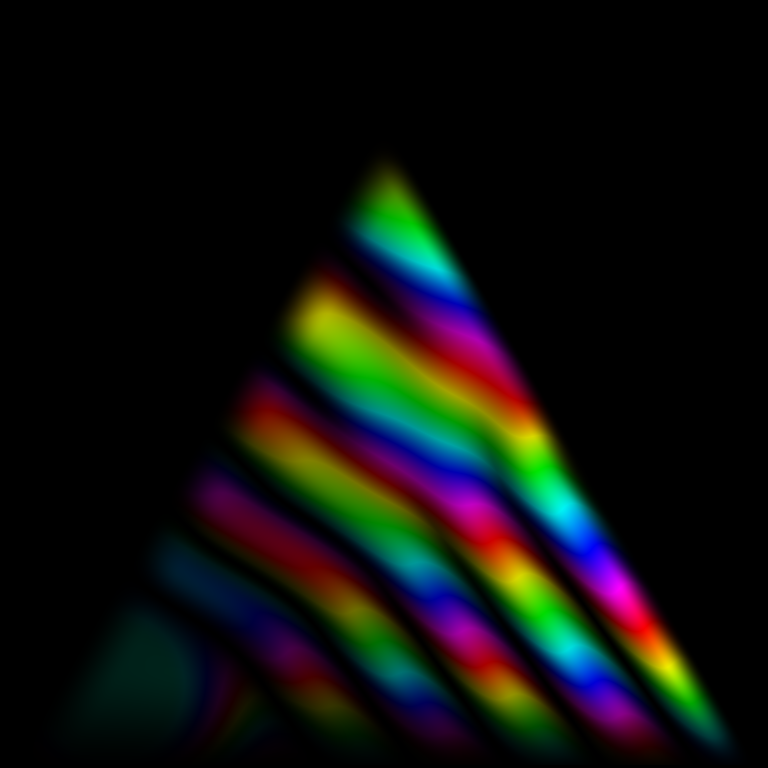
Give the GLSL for this background, as a three.js fragment shader.

```glsl
varying vec2 vUv;

const float PI = 3.14159265;

// Triangle
const vec2 APEX = vec2(0.5, 0.846);
const float BASE = 0.004;
const vec2 SIDE = vec2(0.866, 0.5);
const vec3 FADE_START = vec3(0.0, 0.0, -0.013); // left, right, bottom
const vec3 FADE_END = vec3(0.068, 0.04, 0.124);
const float APEX_FADE = 0.19;

// Spectrum
const float HUE_TILT = 0.55;
const vec3 HUE_CURVE = vec3(0.33, 3.84, 2.54);
const vec3 HUE_BUMP = vec3(0.1, 0.078, 0.085); // amount, center, size
const float HUE_STEP = 0.1;
const vec2 CORNER = vec2(0.143, 0.102);
const vec2 CORNER_RANGE = vec2(0.078, 0.26);
const float CORNER_HUE = 3.46;

// Dark seams between the bands
const vec2 UPPER_SEAM = vec2(1.0, 0.112);  // slope, offset
const vec2 UPPER_RATE = vec2(3.88, 2.77);
const vec2 LOWER_SEAM = vec2(1.4, 0.277);
const float LOWER_PERIOD = 0.172;
const float BEND_SLOPE = 0.65;
const vec2 BEND_RANGE = vec2(0.86, 1.107);
const float LAST_SEAM = 5.0;
const float BAND_POWER = 1.5;

// Light
const vec2 HAZE_BAND = vec2(0.872, 0.169); // center, size
const vec2 HAZE_LEFT = vec2(0.08, 0.26);
const vec2 HAZE_RIGHT = vec2(0.22, 0.35);
const float HAZE_LEVEL = 0.7;
const float LIGHT_REACH = 0.35;
const float LIGHT_FLOOR = 0.1;

float bell(float d, float size) {
  return exp(-d * d / (size * size));
}

vec3 spectrum(float hue) {
  vec3 k = mod(hue * 6.0 + vec3(0.0, 4.0, 2.0), 6.0);
  return clamp(abs(k - 3.0) - 1.0, 0.0, 1.0);
}

// Inward distances from the left, right and bottom sides
vec3 sideDistances(vec2 p) {
  vec2 q = vec2(p.x - APEX.x, APEX.y - p.y);
  return vec3(dot(q, SIDE), dot(q, vec2(-SIDE.x, SIDE.y)), p.y - BASE);
}

// Position across the line where the seams steepen
float bendCoord(vec2 p) {
  return 1.0 - p.y + BEND_SLOPE * p.x;
}

// Seams lie at whole numbers; the far corner holds one wide band
float bandPhase(vec2 p) {
  float depth = 1.0 - p.y;
  float a = depth - UPPER_SEAM.x * p.x + UPPER_SEAM.y;
  float b = depth - LOWER_SEAM.x * p.x + LOWER_SEAM.y;
  float upper = 1.0 + a * (UPPER_RATE.x + a * UPPER_RATE.y);
  float lower = 1.0 + b / LOWER_PERIOD;
  float phase = mix(upper, lower, smoothstep(BEND_RANGE.x, BEND_RANGE.y, bendCoord(p)));
  float excess = max(phase - LAST_SEAM, 0.0);
  return min(phase, LAST_SEAM) + 0.5 * (1.0 - exp(-2.0 * excess));
}

// Hue climbs down the slope and steps at each seam
float hueAt(vec2 p, float phase, float haze) {
  float s = 1.0 - p.y - HUE_TILT * p.x;
  float hue = HUE_CURVE.x + s * (HUE_CURVE.y + s * HUE_CURVE.z);
  hue += HUE_BUMP.x * bell(s - HUE_BUMP.y, HUE_BUMP.z);
  hue += HUE_STEP * (1.0 - haze) * sin(2.0 * PI * phase);
  float corner = 1.0 - smoothstep(CORNER_RANGE.x, CORNER_RANGE.y, distance(p, CORNER));
  return mix(hue, CORNER_HUE, corner);
}

void main() {
  vec3 sides = sideDistances(vUv);
  vec3 fade = smoothstep(FADE_START, FADE_END, sides);
  float mask = fade.x * fade.y * fade.z;
  mask *= smoothstep(0.0, APEX_FADE, APEX.y - vUv.y) * step(0.0, sides.z);

  // Haze softens the seams through the middle
  float haze = bell(bendCoord(vUv) - HAZE_BAND.x, HAZE_BAND.y);
  haze *= smoothstep(HAZE_LEFT.x, HAZE_LEFT.y, sides.x);
  haze *= 1.0 - smoothstep(HAZE_RIGHT.x, HAZE_RIGHT.y, sides.y);

  float phase = bandPhase(vUv);
  float bands = pow(abs(sin(PI * phase)), BAND_POWER);
  bands = mix(bands, HAZE_LEVEL, haze);

  // Light falls off away from the right side
  float light = mix(LIGHT_FLOOR, 1.0, bell(sides.y, LIGHT_REACH));

  vec3 color = spectrum(hueAt(vUv, phase, haze));
  gl_FragColor = vec4(color * bands * light * mask, 1.0);
}
```
